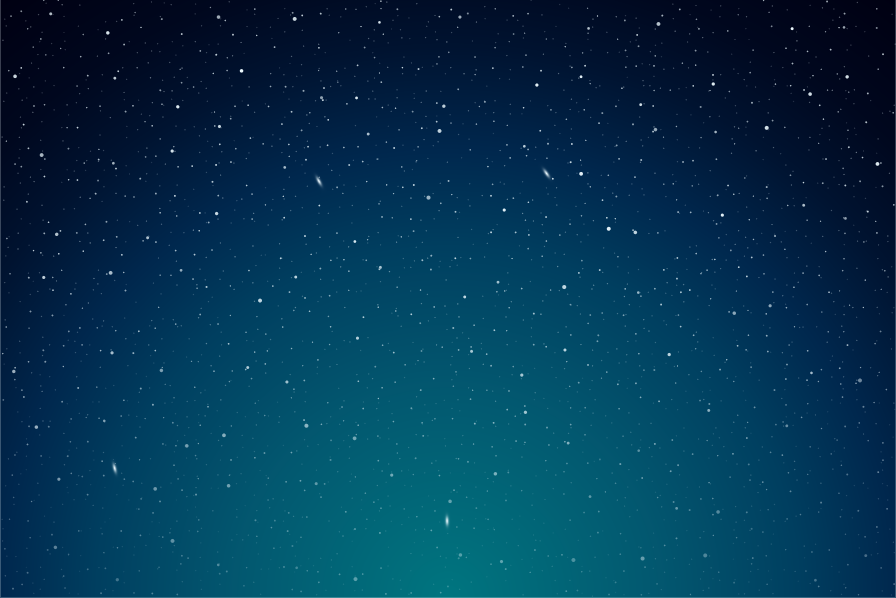
Write a WebGL 2 fragment shader that draws this texture.

```glsl
#version 300 es
precision highp float;
// A clear night sky: a teal glow rises from the bottom centre and sinks
// through blue to near black. Three hashed grids scatter stars of different
// sizes, and four small tilted galaxies shine among them.

uniform vec2 u_resolution;
out vec4 outColor;

// Sky glow: colours at growing distances, in canvas heights
const vec2 GLOW_CENTRE = vec2(0.5, 0.0);
const int STOPS = 7;
const float STOP_RADIUS[STOPS] = float[](0.0, 0.36, 0.59, 0.75, 0.92, 1.06, 1.25);
const vec3 STOP_COLOR[STOPS] = vec3[](
    vec3(0.00, 0.46, 0.50), vec3(0.01, 0.34, 0.435), vec3(0.00, 0.245, 0.375),
    vec3(0.00, 0.155, 0.305), vec3(0.00, 0.075, 0.19), vec3(0.00, 0.03, 0.12),
    vec3(0.00, 0.00, 0.07));

// Star layers: cell size, radius, opacity, chance of a star in a cell
const int LAYERS = 3;
const vec4 LAYER[LAYERS] = vec4[](
    vec4(0.0200, 0.0009, 0.45, 0.50),
    vec4(0.0310, 0.0013, 0.85, 0.62),
    vec4(0.1150, 0.0028, 1.00, 0.90));
const vec3 STAR_COLOR = vec3(0.93, 0.98, 1.0);
const float LOW_STAR_FADE = 0.42;

// Galaxies: position as a share of the canvas, then tilt in radians
const int GALAXIES = 4;
const vec3 GALAXY[GALAXIES] = vec3[](
    vec3(0.356, 0.697, 0.50), vec3(0.610, 0.710, 0.60),
    vec3(0.128, 0.217, 0.25), vec3(0.499, 0.129, 0.03));
const vec2 GALAXY_SIZE = vec2(0.0026, 0.0075);

const float RIM_WIDTH = 0.0016;
const float RIM_OPACITY = 0.25;

// Integer hash giving three values in 0..1
vec3 hash3(uvec3 v) {
    v = v * 1664525u + 1013904223u;
    v.x += v.y * v.z; v.y += v.z * v.x; v.z += v.x * v.y;
    v ^= v >> 16u;
    v.x += v.y * v.z; v.y += v.z * v.x; v.z += v.x * v.y;
    return vec3(v >> 8u) / 16777216.0;
}

vec3 skyColor(float radius) {
    vec3 color = STOP_COLOR[0];
    for (int i = 1; i < STOPS; i++) {
        float t = (radius - STOP_RADIUS[i - 1]) / (STOP_RADIUS[i] - STOP_RADIUS[i - 1]);
        color = mix(color, STOP_COLOR[i], clamp(t, 0.0, 1.0));
    }
    return color;
}

// Smooth disc that keeps its total light when smaller than a pixel
float disc(float dist, float radius, float pixel) {
    float drawn = max(radius, 0.6 * pixel);
    float cover = clamp((drawn - dist) / pixel + 0.5, 0.0, 1.0);
    return cover * radius * radius / (drawn * drawn);
}

float starLayer(vec2 p, vec4 layer, uint seed, float pixel) {
    vec2 cell = floor(p / layer.x);
    vec3 place = hash3(uvec3(uvec2(cell), seed));
    vec3 look = hash3(uvec3(uvec2(cell), seed + 57u));
    vec2 star = (cell + mix(vec2(0.14), vec2(0.86), place.xy)) * layer.x;
    float radius = layer.y * mix(0.75, 1.2, look.x);
    float light = layer.z * mix(0.6, 1.0, look.y);
    return step(place.z, layer.w) * light * disc(length(p - star), radius, pixel);
}

// Bright core with a soft elongated halo
float galaxy(vec2 d, float tilt) {
    float c = cos(tilt), s = sin(tilt);
    vec2 q = vec2(c * d.x + s * d.y, c * d.y - s * d.x) / GALAXY_SIZE;
    return 0.75 * exp(-dot(q, q)) + 0.25 * exp(-1.6 * length(q));
}

void main() {
    float pixel = 1.0 / u_resolution.y;
    vec2 p = gl_FragCoord.xy * pixel;
    vec2 extent = vec2(u_resolution.x * pixel, 1.0);

    vec3 color = skyColor(length(p - GLOW_CENTRE * extent));

    // Stars, dimmer near the glow
    float light = 0.0;
    for (int i = 0; i < LAYERS; i++) {
        light = max(light, starLayer(p, LAYER[i], uint(i) * 101u + 7u, pixel));
    }
    light *= mix(LOW_STAR_FADE, 1.0, smoothstep(0.0, 0.65, p.y));

    for (int i = 0; i < GALAXIES; i++) {
        light = max(light, galaxy(p - GALAXY[i].xy * extent, GALAXY[i].z));
    }
    color = mix(color, STAR_COLOR, clamp(light, 0.0, 1.0));

    // Thin pale rim along the sides and bottom
    float edge = min(min(p.x, extent.x - p.x), p.y);
    float rim = clamp((RIM_WIDTH - edge) / pixel + 0.5, 0.0, 1.0);
    color = mix(color, STAR_COLOR, RIM_OPACITY * rim);

    outColor = vec4(color, 1.0);
}
```
